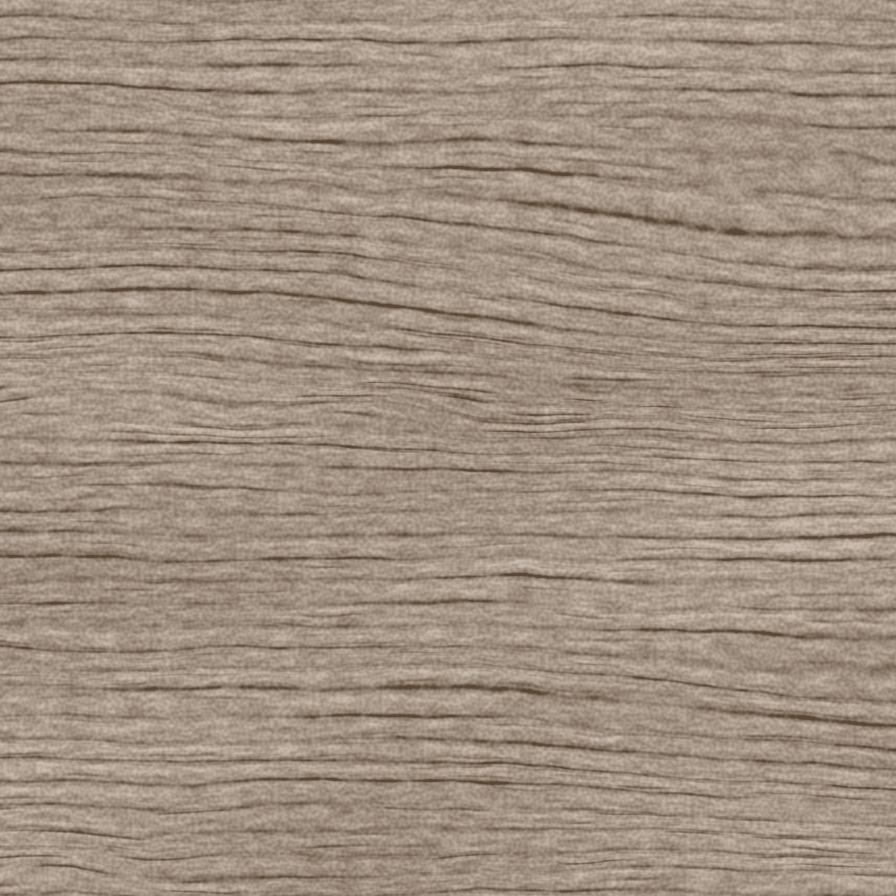
Give the GLSL for this texture, as a Shadertoy shader.

```glsl
// Embossed pale wood: irregular horizontal growth ridges lit from above.
// A warped height coordinate is cut into ridges whose groove depth fades in
// and out along the grain; short cracks, fibres and fine grain lie on top.

const vec3 DARK_WOOD = vec3(0.45, 0.38, 0.315);
const vec3 PALE_WOOD = vec3(0.73, 0.67, 0.615);
const float BASE_TONE = 0.68;       // 0 is dark wood, 1 is pale wood
const float RIDGE_COUNT = 40.0;     // ridges per canvas height
const float CRACK_COUNT = 82.0;     // rows that may hold short cracks
const float GROOVE_WIDTH = 0.08;    // part of one ridge
const float GROOVE_DARKNESS = 0.78;
const float RIDGE_LIGHT = 0.24;
const float CRACK_CONTRAST = 0.62;
const float FIBRE_CONTRAST = 0.42;
const float GRAIN_CONTRAST = 0.38;
const float BROAD_CONTRAST = 0.22;
const float GRAIN_SCALE = 215.0;

vec2 gradientAt(vec2 cell) {
    vec3 q = fract(cell.xyx * vec3(0.1031, 0.1030, 0.0973));
    q += dot(q, q.yzx + 33.33);
    float angle = 6.2832 * fract((q.x + q.y) * q.z);
    return vec2(cos(angle), sin(angle));
}

// Gradient noise, roughly -0.7 to 0.7
float noise(vec2 p) {
    vec2 i = floor(p), f = p - i;
    vec2 u = f * f * f * (f * (f * 6.0 - 15.0) + 10.0);
    float a = dot(gradientAt(i), f);
    float b = dot(gradientAt(i + vec2(1, 0)), f - vec2(1, 0));
    float c = dot(gradientAt(i + vec2(0, 1)), f - vec2(0, 1));
    float d = dot(gradientAt(i + vec2(1, 1)), f - vec2(1, 1));
    return mix(mix(a, b, u.x), mix(c, d, u.x), u.y);
}

float bell(float x, float centre, float width) {
    float d = (x - centre) / width;
    return exp(-d * d);
}

// Height coordinate that is constant along the grain
float grainHeight(vec2 p, float calm) {
    float v = p.y;
    v += 0.075 * smoothstep(0.1, 0.95, p.x) * bell(p.y, 0.69, 0.15);
    v += 0.045 * smoothstep(0.45, 1.1, p.x) * bell(p.y, 0.17, 0.12);
    v += 0.014 * noise(p * vec2(2.0, 5.0));
    v += 0.007 * noise(p * vec2(6.0, 15.0) + 7.3);
    v += 0.0024 * noise(p * vec2(22.0, 40.0) + 3.7);
    v += 0.008 * noise(vec2(p.x * 1.3, v * 26.0) + 11.2);
    return v + 0.016 * calm * noise(p * vec2(5.0, 12.0) + 5.1);
}

// Shadowed groove at the foot of a ridge; s runs upward from 0 to 1
float grooveShade(float s, float width) {
    float line = bell(s, 0.16, width);
    float underside = 0.35 * smoothstep(0.0, 0.16, s) * exp(-4.0 * s);
    return line + underside;
}

// Light on the upper shoulder, fading out before the next groove
float shoulderLight(float s) {
    return smoothstep(0.2, 0.85, s) * smoothstep(1.0, 0.88, s);
}

float ridgeTone(vec2 p, float v, float calm) {
    float phase = v * RIDGE_COUNT;
    float id = floor(phase), s = phase - id;
    float depth = smoothstep(-0.4, 0.4, noise(vec2(p.x * 4.5 + id * 0.37, id * 2.0 + 0.5)));
    depth = mix(0.2, 1.1, depth) * (1.0 - 0.65 * calm);
    float ragged = 1.0 + 0.9 * noise(p * vec2(45.0, 60.0));
    return depth * (RIDGE_LIGHT * shoulderLight(s)
        - GROOVE_DARKNESS * ragged * grooveShade(s, GROOVE_WIDTH));
}

float crackTone(vec2 p, float v, float calm) {
    float phase = (v + 0.005 * noise(p * vec2(10.0, 30.0) + 2.9)) * CRACK_COUNT;
    float id = floor(phase), s = phase - id;
    float depth = smoothstep(0.08, 0.36, noise(vec2(p.x * 11.0 + id * 0.61, id * 2.0 + 90.5)));
    return CRACK_CONTRAST * depth * mix(0.45, 1.0, calm)
        * (0.35 * shoulderLight(s) - grooveShade(s, 0.13));
}

void mainImage(out vec4 fragColor, in vec2 fragCoord) {
    vec2 p = fragCoord / iResolution.y;

    // Quiet zones where the ridges flatten and short cracks take over
    float calm = bell(p.y, 0.55, 0.055) + 0.85 * bell(p.y, 0.05, 0.06);
    calm = clamp(calm + 0.6 * noise(p * vec2(2.5, 6.0) + 4.4), 0.0, 1.0);

    // Relief
    float v = grainHeight(p, calm);
    float tone = BASE_TONE + ridgeTone(p, v, calm) + crackTone(p, v, calm);

    // Fibres, fine grain and broad shading
    float fibres = noise(vec2(p.x * 30.0, v * 150.0))
        + 0.6 * noise(vec2(p.x * 80.0, v * 260.0) + 8.6);
    tone += FIBRE_CONTRAST * fibres;
    tone += GRAIN_CONTRAST * noise(p * GRAIN_SCALE + 0.3);
    tone += BROAD_CONTRAST * noise(p * vec2(2.0, 5.0) + 21.7);

    vec3 color = mix(DARK_WOOD, PALE_WOOD, clamp(tone, -0.35, 1.2));
    fragColor = vec4(color, 1.0);
}
```
